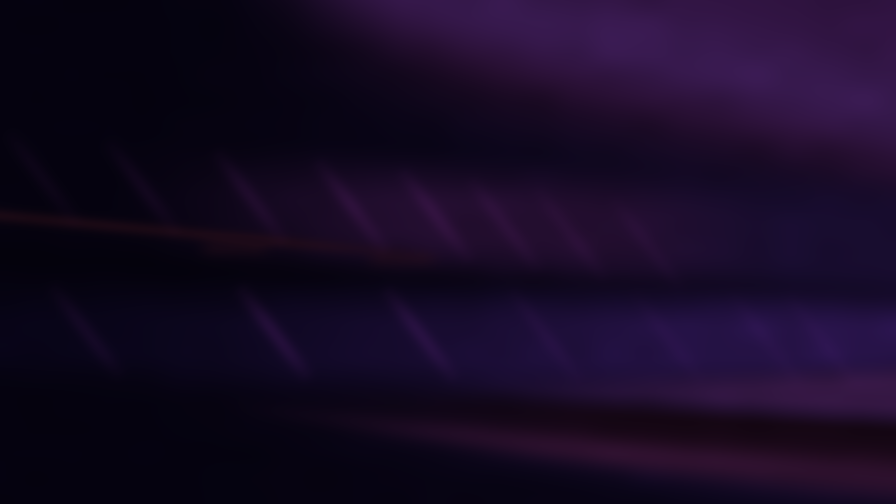
Write a Shadertoy shader that draws this background.

```glsl
// Dim violet light trails: soft sloping bands over near-black indigo,
// crossed by two rows of slanted streaks and one thin ember line.
// Bands are feathered ranges in y; streaks are blurred segment distances.

const vec3 NIGHT    = vec3(0.019, 0.009, 0.058);
const vec3 INDIGO   = vec3(0.066, 0.036, 0.145);
const vec3 VIOLET   = vec3(0.225, 0.105, 0.320);
const vec3 MAGENTA  = vec3(0.185, 0.075, 0.250);
const vec3 WINE     = vec3(0.140, 0.048, 0.155);
const vec3 PLUM     = vec3(0.138, 0.054, 0.185);
const vec3 DUSK     = vec3(0.095, 0.050, 0.185);
const vec3 BLUE_DIM = vec3(0.030, 0.017, 0.090);
const vec3 BLUE_LIT = vec3(0.160, 0.078, 0.295);
const vec3 MAROON   = vec3(0.080, 0.025, 0.075);
const vec3 ROSE     = vec3(0.200, 0.074, 0.195);
const vec3 EMBER    = vec3(0.160, 0.055, 0.095);
const vec3 STREAK   = vec3(0.085, 0.028, 0.090);
const vec2 STREAK_HALF = vec2(0.060, -0.078); // half extent of a slanted streak
const float STREAK_WIDTH = 0.017;
const float MOTTLE = 0.12;                    // strength of the soft mottling

float hash(vec2 cell) {
    vec3 h = fract(vec3(cell.xyx) * 0.1031);
    h += dot(h, h.yzx + 33.33);
    return fract((h.x + h.y) * h.z);
}

float noise(vec2 p) {
    vec2 i = floor(p), f = fract(p);
    f = f * f * (3.0 - 2.0 * f);
    return mix(mix(hash(i), hash(i + vec2(1, 0)), f.x),
               mix(hash(i + vec2(0, 1)), hash(i + vec2(1, 1)), f.x), f.y);
}

float bell(float d, float width) {
    return exp(-d * d / (width * width));
}

// Feathered range between two heights
float band(float y, float low, float high, float soft) {
    return smoothstep(low - soft, low + soft, y)
         * (1.0 - smoothstep(high - soft, high + soft, y));
}

// Blurred slanted segment, fading toward both ends
float streak(vec2 p, vec2 center) {
    vec2 d = p - center;
    float t = clamp(dot(d, STREAK_HALF) / dot(STREAK_HALF, STREAK_HALF), -1.0, 1.0);
    return bell(length(d - t * STREAK_HALF), STREAK_WIDTH) * (1.0 - 0.65 * t * t);
}

float streakRows(vec2 p) {
    float glow = 0.0;
    for (int k = 0; k < 8; k++) {
        float i = float(k);
        vec2 upper = vec2(0.116 + 0.194 * i - 0.0033 * i * i + 0.032 * sin(i - 1.8),
                          0.646 - 0.0185 * i);
        glow += streak(p, upper) * (0.3 + 0.4 * bell(i - 3.0, 2.2));
        if (k < 7) {
            vec2 lower = vec2(0.171 + 0.376 * i - 0.022 * i * i + 0.0185 * sin(1.6 * i),
                              0.343 - 0.003 * i);
            glow += streak(p, lower) * (0.2 + 0.75 * bell(i - 1.3, 1.4));
        }
    }
    return glow;
}

void mainImage(out vec4 fragColor, in vec2 fragCoord) {
    vec2 uv = fragCoord / iResolution.xy;
    vec2 p = fragCoord / iResolution.y;
    float x = uv.x, y = uv.y;

    vec3 color = mix(NIGHT, INDIGO, smoothstep(0.1, 1.0, x));

    // Broad beam in the upper right: wine skirt, violet ridge, magenta top
    float below = 1.0 - 0.42 * (x - 0.5) - y;
    float beamLeft = smoothstep(0.24, 0.56, x + 0.1 * (y - 1.0));
    float skirt = 1.0 - smoothstep(0.05, 0.34 - 0.07 * x, below);
    color = mix(color, WINE, beamLeft * skirt);
    color = mix(color, MAGENTA, beamLeft * (1.0 - smoothstep(-0.02, 0.18, below)));
    color = mix(color, VIOLET, beamLeft * bell(below, 0.085) * 0.9);

    // Middle band, cooling toward the right
    float middle = band(y, 0.54 - 0.12 * x, 0.70 - 0.10 * x, 0.065);
    vec3 middleColor = mix(PLUM, DUSK, smoothstep(0.65, 0.9, x));
    color = mix(color, middleColor, middle * smoothstep(0.1, 0.52, x));

    // Dark gap under the middle band
    color *= 1.0 - 0.18 * bell(y - 0.49 + 0.085 * x, 0.03);

    // Blue band, brighter toward the right
    float floorY = 0.235 + 0.1 * (x - 0.55) * (x - 0.55);
    float blue = band(y, floorY, 0.405 - 0.01 * x, 0.055);
    color = mix(color, mix(BLUE_DIM, BLUE_LIT, smoothstep(0.0, 1.0, x)), blue);

    // Wedge, maroon shade and rose trail in the lower right
    float wedgeLow = 0.215 - 0.09 * (x - 0.5);
    float trailY = 0.195 - 0.255 * (x - 0.26) + 0.08 * (x - 0.26) * (x - 0.26);
    color = mix(color, MAROON, band(y, trailY, wedgeLow, 0.03) * smoothstep(0.25, 0.75, x));
    color = mix(color, VIOLET * vec3(0.95, 0.9, 0.85),
                band(y, wedgeLow, floorY + 0.01, 0.03) * smoothstep(0.42, 0.95, x));
    color = mix(color, ROSE, bell(y - trailY, 0.012 + 0.032 * x) * smoothstep(0.2, 0.75, x) * 0.85);
    color = mix(color, NIGHT, 0.6 * (1.0 - smoothstep(trailY - 0.1, trailY - 0.03, y)));

    // Ember line with two wider glints
    float ember = bell(y - 0.572 + 0.165 * x, 0.014) * (1.0 - smoothstep(0.3, 0.52, x));
    for (int k = 0; k < 2; k++) {
        vec2 d = abs(uv - vec2(0.262 + 0.187 * float(k), 0.507 - 0.021 * float(k)));
        ember += (1.0 - smoothstep(0.02, 0.05, d.x)) * bell(d.y, 0.018) * 0.6;
    }
    color = mix(color, EMBER, 0.55 * min(ember, 1.0));

    color += STREAK * streakRows(p);
    color *= 1.0 + MOTTLE * (noise(p * vec2(14.0, 20.0)) - 0.5);
    fragColor = vec4(color, 1.0);
}
```
